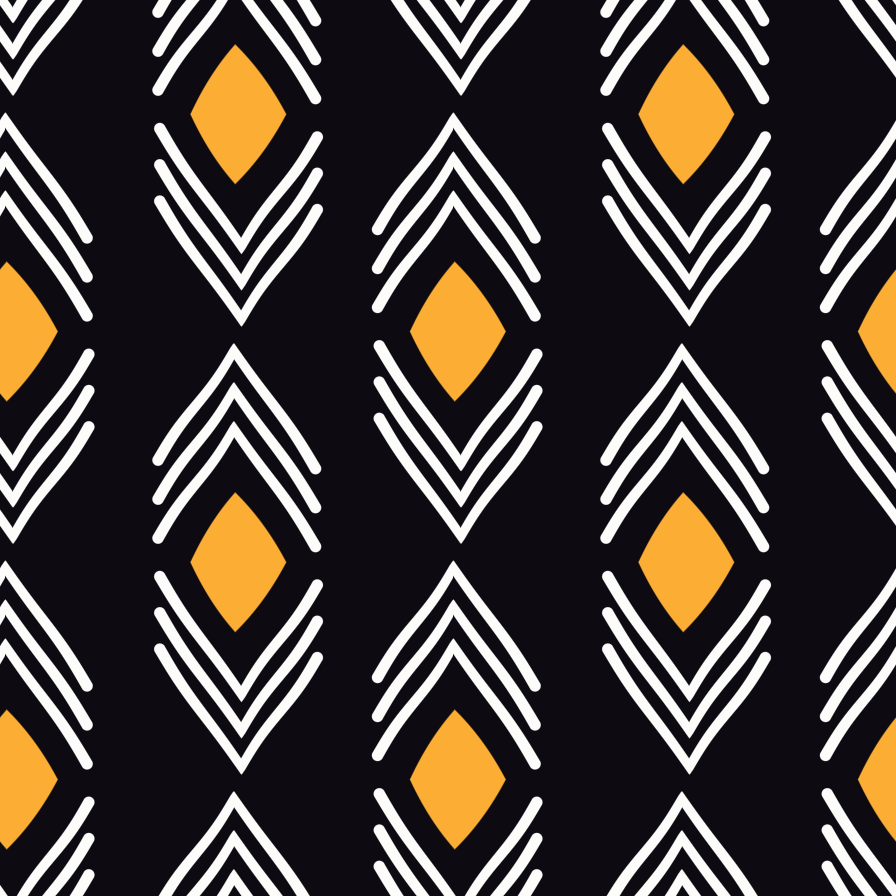
A three.js fragment shader for this pattern:

```glsl
varying vec2 vUv;

const float PI = 3.14159265;
const vec3 INK = vec3(0.05, 0.04, 0.07);
const vec3 CHALK = vec3(0.99, 0.99, 0.985);
const vec3 AMBER = vec3(0.99, 0.68, 0.205);

// Offset to the nearest copy of a centre on the unit lattice
vec2 wrapAround(vec2 p, vec2 centre) {
  return fract(p - centre + 0.5) - 0.5;
}

float coverage(float dist, float pixel) {
  return 1.0 - smoothstep(-0.75 * pixel, 0.75 * pixel, dist);
}

// Hand-drawn V: the left arm is longer and bowed, both arms waver and taper
float chevron(vec2 p, vec2 tip) {
  vec2 q = p - tip;
  bool onLeft = q.x < 0.0;
  float reach = onLeft ? 0.320 : 0.297;
  float bow = onLeft ? 0.004 : 0.0;
  float wave = onLeft ? 0.002 : 0.004;
  q.x = abs(q.x);

  vec2 dir = normalize(vec2(0.70, 1.01));
  float along = dot(q, dir);
  float across = q.x * dir.y - q.y * dir.x;
  float t = clamp(along / reach, 0.0, 1.0);
  across -= bow * sin(PI * t) - wave * sin(2.0 * PI * t);

  float overshoot = along - clamp(along, -0.010, reach);
  float halfWidth = mix(0.0102, 0.0128, t);
  return length(vec2(overshoot, across)) - halfWidth;
}

// Three nested chevrons, stepping away from the motif centre
float chevronStack(vec2 p, vec2 innerTip, float spacing) {
  float dist = 1.0;
  for (int i = 0; i < 3; i++) {
    vec2 tip = innerTip - vec2(0.0, spacing * float(i));
    dist = min(dist, chevron(p, tip));
  }
  return dist;
}

// Lopsided diamond with gently swollen sides
float diamond(vec2 p, float leftHalf, float rightHalf, float halfHeight, float swell) {
  vec2 halfSize = vec2(p.x < 0.0 ? leftHalf : rightHalf, halfHeight);
  vec2 u = abs(p) / halfSize;
  float level = u.x + u.y - 1.0 - swell * u.x * u.y;
  return level / length(1.0 / halfSize);
}

// Diamond between an upright stack and the same stack turned half way round
vec3 paintMotif(vec3 base, vec2 p, float pixel) {
  float below = chevronStack(p, vec2(0.008, -0.295), 0.081);
  float above = chevronStack(-p, vec2(0.009, -0.298), 0.087);
  float gem = diamond(p - vec2(-0.006, 0.0), 0.100, 0.114, 0.156, 0.28);
  vec3 color = mix(base, CHALK, coverage(min(below, above), pixel));
  return mix(color, AMBER, coverage(gem, pixel));
}

void main() {
  const float REPEATS = 2.0;
  vec2 p = vUv * REPEATS;
  float pixel = fwidth(vUv.x) * REPEATS;

  // Two staggered columns per repeat
  vec3 color = paintMotif(INK, wrapAround(p, vec2(0.531, 0.745)), pixel);
  color = paintMotif(color, wrapAround(p, vec2(0.021, 0.260)), pixel);
  gl_FragColor = vec4(color, 1.0);
}
```
